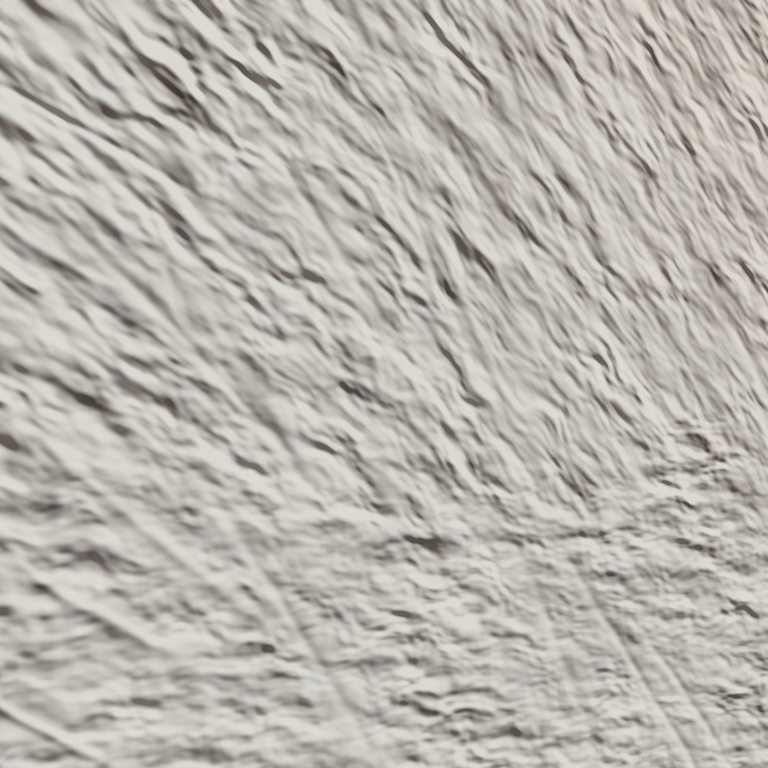
This texture is drawn by a WebGL 2 fragment shader. Its source:

```glsl
#version 300 es
precision highp float;
// Rough trowelled plaster: slanted bumps and long scrapes under raking light.

uniform vec2 u_resolution;
out vec4 fragColor;

// Integer hash of a lattice cell, two values in 0..1
vec2 hash2(vec2 cell) {
  uvec2 v = uvec2(ivec2(cell)) * 1664525u + 1013904223u;
  v.x += v.y * 1664525u;
  v.y += v.x * 1664525u;
  v ^= v >> 16u;
  v.x += v.y * 1664525u;
  v.y += v.x * 1664525u;
  v ^= v >> 16u;
  return vec2(v >> 8u) / 16777216.0;
}

float cornerSlope(vec2 cell, vec2 corner, vec2 f) {
  return dot(hash2(cell + corner) * 2.0 - 1.0, f - corner);
}

float gradientNoise(vec2 p) {
  vec2 cell = floor(p), f = p - cell;
  vec2 s = f * f * f * (f * (f * 6.0 - 15.0) + 10.0);
  float low = mix(cornerSlope(cell, vec2(0, 0), f), cornerSlope(cell, vec2(1, 0), f), s.x);
  float high = mix(cornerSlope(cell, vec2(0, 1), f), cornerSlope(cell, vec2(1, 1), f), s.x);
  return mix(low, high, s.y);
}

// Short lumps lying along one direction
float grain(vec2 q, float angle, float stretch, float fine) {
  vec2 dir = vec2(cos(angle), sin(angle));
  vec2 r = vec2(dot(q, dir) / stretch, dot(q, vec2(-dir.y, dir.x)));
  float swells = gradientNoise(r * vec2(9.0, 19.0) + 67.0);
  float bumps = gradientNoise(r * vec2(22.0, 41.0) + angle * 90.0);
  float grit = gradientNoise(r * vec2(54.0, 82.0) + 31.0);
  float streaks = gradientNoise(r * vec2(3.0, 27.0) + 97.0);
  return 1.3 * swells + bumps + fine * grit + 0.4 * streaks;
}

// Long scrapes: x is their height, y how far they flatten the grain
vec2 scrapes(vec2 p) {
  float height = 0.0, flatness = 0.0;
  for (int i = 0; i < 24; i++) {
    float id = float(i);
    vec2 a = hash2(vec2(id, 7.0)), b = hash2(vec2(id, 19.0)), c = hash2(vec2(id, 43.0));
    vec2 center = vec2((id + a.x) / 24.0, a.y);
    float angle = mix(-0.62, -1.08, smoothstep(0.1, 0.5, center.x)) + 0.3 * (b.x - 0.5);
    vec2 dir = vec2(cos(angle), sin(angle)), d = p - center;
    float along = dot(d, dir) / mix(0.12, 0.32, b.y);
    float across = dot(d, vec2(-dir.y, dir.x)) + 0.03 * (c.x - 0.5) * along * along;
    across += 0.004 * gradientNoise(p * 18.0 + id);
    float width = mix(0.009, 0.0045, center.x) * (0.7 + 0.6 * c.y);
    float taper = 1.0 - smoothstep(0.35, 1.0, abs(along));
    float x = across / width;
    height += (c.x < 0.35 ? 0.34 : -0.36) * (0.5 + b.x * 0.6) * taper * exp(-x * x);
    flatness = max(flatness, taper * exp(-x * x * 0.16));
  }
  return vec2(height, flatness);
}

float plasterHeight(vec2 p) {
  // The wall recedes to the right, so the grain shrinks there
  vec2 q = vec2(p.x * (0.75 + 0.5 * p.x), (p.y - 0.35) * (0.85 + 0.6 * p.x));
  q += 0.012 * vec2(gradientNoise(q * 16.0), gradientNoise(q * 16.0 + 50.0));

  // Level grain below, slanted at upper left, steep at upper right
  float drift = 0.3 * gradientNoise(p * 5.0 + 11.0);
  float level = 1.0 - smoothstep(0.2, 0.5, p.y + drift);
  float steep = smoothstep(0.2, 0.8, p.x - drift);
  vec3 share = vec3(level, (1.0 - level) * vec2(1.0 - steep, steep));
  share /= length(share);

  float fine = mix(0.28, 0.4, p.x);
  float height = share.x * grain(q, -0.14, 1.0, fine)
               + share.y * grain(q, -0.5, 1.05, fine)
               + share.z * grain(q, -0.83, 1.35, fine);
  vec2 scrape = scrapes(p);
  float strength = 0.95 + 0.9 * gradientNoise(q * vec2(6.0, 9.0) + 23.0);
  return height * strength * (1.0 - 0.5 * scrape.y) + scrape.x;
}

void main() {
  vec2 p = gl_FragCoord.xy / u_resolution.y;

  // Raking light from the upper right
  float reach = 0.004 / (0.8 + 0.7 * p.x);
  vec2 toLight = vec2(0.5, 0.866) * reach;
  float facing = plasterHeight(p - toLight * 0.5) - plasterHeight(p + toLight * 0.5);
  float lit = clamp(facing * mix(11.5, 9.5, p.x), -2.7, 2.2);
  lit += 0.8 * gradientNoise(p * 7.0 + 83.0) + 0.8 * gradientNoise(p * 19.0 + 5.0);

  // Shadows fall off faster than highlights rise
  float tone = 0.747 + 0.09 * lit - 0.018 * lit * lit;
  vec3 color = vec3(tone, 1.053 * tone - 0.051, 1.026 * tone - 0.056);

  // Faint warm patches, stronger toward the upper right
  float warmth = 0.8 * gradientNoise(p * 38.0) + smoothstep(0.7, 1.3, p.x * 0.8 + p.y * 0.5);
  color += vec3(0.013, 0.0, -0.01) * warmth;
  fragColor = vec4(color, 1.0);
}
```
